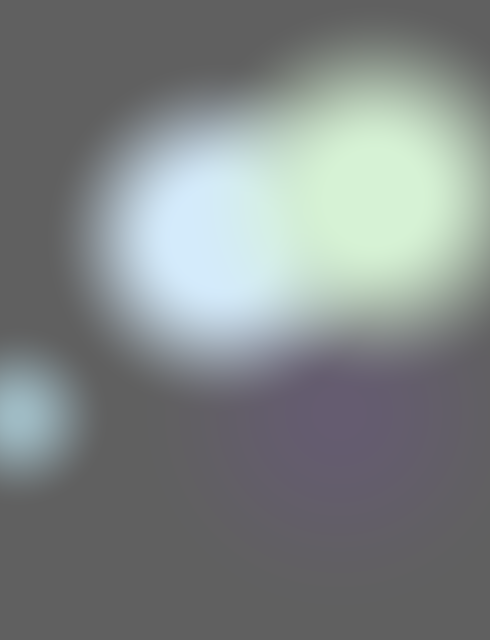
Give the GLSL for this background, as a WebGL 2 fragment shader.

```glsl
#version 300 es
precision highp float;

uniform vec2 u_resolution;
out vec4 outColor;

const vec3 GREY = vec3(0.377);
const vec3 VIOLET = vec3(0.395, 0.36, 0.44);
const vec3 TEAL = vec3(0.625, 0.735, 0.77);
const vec3 SKY = vec3(0.83, 0.92, 0.985);
const vec3 MINT = vec3(0.84, 0.95, 0.835);

// Coverage of a disc whose rim fades over radius +- blur
float softDisc(vec2 p, vec2 center, float radius, float blur) {
    return 1.0 - smoothstep(radius - blur, radius + blur, length(p - center));
}

// Lays a blurred disc of light over the base colour
vec3 addGlow(vec3 base, vec3 tint, vec2 p, vec2 center, float radius, float blur) {
    return mix(base, tint, softDisc(p, center, radius, blur));
}

void main() {
    // Canvas height is one unit
    vec2 p = gl_FragCoord.xy / u_resolution.y;

    // Wide dim shade and small side glow
    vec3 color = addGlow(GREY, VIOLET, p, vec2(0.53, 0.355), 0.165, 0.165);
    color = addGlow(color, TEAL, p, vec2(0.029, 0.349), 0.073, 0.07);

    // Two bright overlapping glows
    color = addGlow(color, SKY, p, vec2(0.345, 0.629), 0.176, 0.1);
    color = addGlow(color, MINT, p, vec2(0.586, 0.692), 0.186, 0.118);

    outColor = vec4(color, 1.0);
}
```
